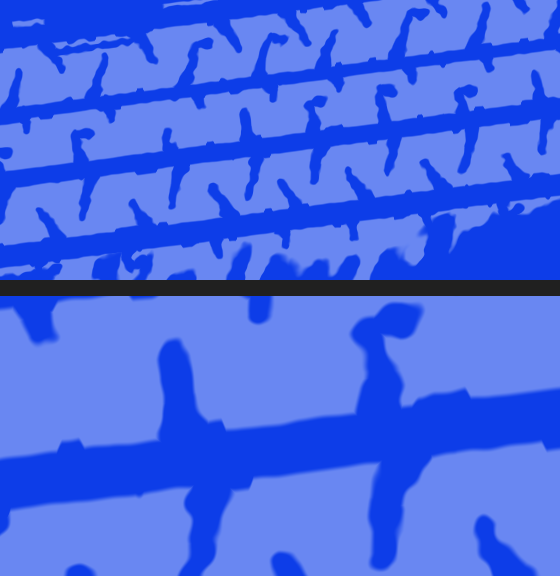
Top: the whole. Bottom: its middle third, enlarged.
Write a Shadertoy shader that draws this pattern.

```glsl
// Slanted tyre-tread print: four pale ribs with paired sipes, ragged edges and worn borders.

const vec3 GROOVE_BLUE = vec3(0.05, 0.24, 0.91);
const vec3 RIB_BLUE = vec3(0.41, 0.53, 0.95);
const float SLOPE = 0.13;
const float PITCH = 0.277;
const float SIPE_RADIUS = 0.017;

float hash(vec2 p) {
    vec3 a = fract(p.xyx * 0.1031);
    a += dot(a, a.yzx + 33.33);
    return fract((a.x + a.y) * a.z);
}

float noise(vec2 p) {
    vec2 cell = floor(p), f = fract(p);
    f = f * f * (3.0 - 2.0 * f);
    float low = mix(hash(cell), hash(cell + vec2(1, 0)), f.x);
    float high = mix(hash(cell + vec2(0, 1)), hash(cell + vec2(1, 1)), f.x);
    return mix(low, high, f.y);
}

// Capsule whose radius changes from a to b.
float taperedSegment(vec2 p, vec2 a, vec2 b, float radiusA, float radiusB) {
    vec2 ab = b - a;
    float t = clamp(dot(p - a, ab) / dot(ab, ab), 0.0, 1.0);
    return length(p - a - ab * t) - mix(radiusA, radiusB, t);
}

// Position along the rib of a numbered sipe; the spacing stretches left of centre.
float sipePosition(float index) {
    float bump = (index - 2.4) / 1.3;
    return 0.026 + PITCH * index + 0.078 * exp(-bump * bump);
}

// Row of bent cuts entering from one edge; p.y is the depth inside the rib.
float sipes(vec2 p, float phase, vec2 tip, float wear, float seed) {
    float nearest = 1.0;
    float first = floor((p.x - 0.026) / PITCH - phase);
    for (float i = -1.0; i <= 1.0; i++) {
        float index = first + i;
        vec2 key = vec2(index + 17.0, seed);
        float bend = hash(key) - 0.5;
        float stretch = 1.0 + (hash(key + 31.0) - 0.5) * (0.3 + wear);
        vec2 base = vec2(sipePosition(index + phase), -0.01);
        vec2 end = base + tip * stretch + vec2(0.0, 0.01);
        vec2 knee = mix(base, end, 0.5) + vec2(bend * 0.022, 0.0);
        float d = taperedSegment(p, base, knee, 0.031, SIPE_RADIUS);
        d = min(d, taperedSegment(p, knee, end, SIPE_RADIUS, 0.014));
        // Worn sipes end in a sideways hook.
        if (hash(key + 57.0) < wear) {
            vec2 hook = end + vec2(0.045, -0.012 + 0.03 * bend);
            d = min(d, taperedSegment(p, end, hook, 0.012, 0.021));
        }
        nearest = min(nearest, d);
    }
    return nearest;
}

// Straight band with occasional nicks along both edges.
float band(vec2 p, float top, float bottom, float seed) {
    float topNick = 0.012 * smoothstep(0.74, 0.86, noise(vec2(p.x * 24.0, seed)));
    float bottomNick = 0.012 * smoothstep(0.74, 0.86, noise(vec2(p.x * 24.0, seed + 9.0)));
    float jag = 0.004 * (noise(vec2(p.x * 40.0, seed + 5.0)) - 0.5);
    return max(top + topNick + jag - p.y, p.y - bottom + bottomNick + jag);
}

// Rib carrying sipes on both edges; negative inside the pale rubber.
float rib(vec2 p, vec2 rough, vec2 edges, vec2 phases, vec2 topTip, vec2 bottomTip,
          vec2 wear, float seed) {
    float d = band(p, edges.x, edges.y, seed);
    vec2 fromTop = vec2(rough.x, rough.y - edges.x);
    vec2 fromBottom = vec2(rough.x, edges.y - rough.y);
    d = max(d, -sipes(fromTop, phases.x, topTip, wear.x, seed));
    return max(d, -sipes(fromBottom, phases.y, bottomTip, wear.y, seed + 40.0));
}

// Outer rib that breaks into streaks with depth, thinning out at both ends.
float brokenRib(vec2 p, vec2 rough, float top) {
    float depth = max(rough.y - top, 0.0);
    float fade = 2.4 + 5.0 * smoothstep(1.25, 2.0, p.x)
               + 12.0 * (1.0 - smoothstep(0.08, 0.15, p.x));
    float streaks = noise(vec2(rough.x * 17.0 + rough.y * 6.0, rough.y * 9.0));
    float d = max(band(p, top, 2.0, 4.0), (0.15 + fade * depth - streaks) * 0.06);
    return max(d, -sipes(vec2(rough.x, rough.y - top), 0.4, vec2(0.01, 0.05), 0.3, 83.0));
}

// Thin broken line left by the rib beyond the upper border.
float dashes(vec2 p, float level) {
    float gaps = (0.5 - noise(vec2(p.x * 11.0, 71.0))) * 0.08;
    return max(abs(p.y - level) - 0.007, gaps);
}

void mainImage(out vec4 fragColor, in vec2 fragCoord) {
    vec2 canvas = fragCoord / iResolution.y;
    // Sheared frame: x along the tread, y downward across it.
    vec2 p = vec2(canvas.x, 1.0 - canvas.y + SLOPE * canvas.x);
    vec2 grain = vec2(noise(p * 46.0), noise(p * 46.0 + 80.0)) - 0.5;
    vec2 rough = p + 0.013 * grain;

    float tread = rib(p, rough, vec2(0.177, 0.391), vec2(0.45, 0.0),
                      vec2(0.065, 0.098), vec2(0.045, 0.135), vec2(0.15, 0.3), 1.0);
    // Scuff just inside the upper edge.
    tread = max(tread, -taperedSegment(rough, vec2(0.2, 0.212), vec2(0.48, 0.208), 0.014, 0.01));
    tread = min(tread, rib(p, rough, vec2(0.435, 0.615), vec2(0.18, 0.87),
                           vec2(0.014, 0.042), vec2(-0.015, 0.085), vec2(0.1, 0.6), 2.0));
    tread = min(tread, rib(p, rough, vec2(0.677, 0.88), vec2(0.0, 0.63),
                           vec2(-0.033, 0.13), vec2(-0.066, 0.1), vec2(0.0, 0.05), 3.0));
    tread = min(tread, brokenRib(p, rough, 0.958));
    tread = min(tread, dashes(rough, 0.096));

    float soft = max(0.004, 0.75 / iResolution.y);
    float ink = 1.0 - smoothstep(-soft, soft, tread);
    fragColor = vec4(mix(GROOVE_BLUE, RIB_BLUE, ink), 1.0);
}
```
